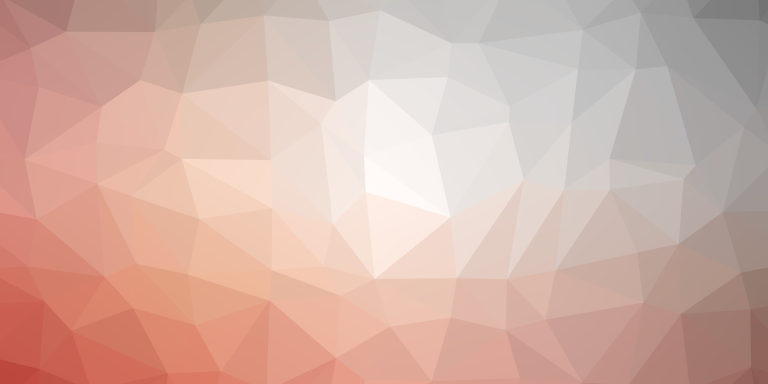
A Shadertoy shader for this background:

```glsl
#define CELL vec2(0.155, 0.148)
#define ORIGIN vec2(0.065, 0.031)
#define JITTER 0.4
#define FLATNESS 0.85
#define TONE_SPREAD 0.05
#define SEED 7.0

vec2 hash2(vec2 p) {
    vec3 q = fract(vec3(p.xyx) * vec3(0.1031, 0.1030, 0.0973) + SEED * 0.137);
    q += dot(q, q.yzx + 33.33);
    return fract((q.xx + q.yz) * q.zy);
}

float cross2(vec2 a, vec2 b) {
    return a.x * b.y - a.y * b.x;
}

float doubleArea(vec2 a, vec2 b, vec2 c) {
    return cross2(b - a, c - a);
}

// Evenly spaced colour stops, x from 0 to 1
vec3 ramp(float x, vec3 a, vec3 b, vec3 c, vec3 d, vec3 e) {
    vec4 t = clamp(4.0 * x - vec4(0.0, 1.0, 2.0, 3.0), 0.0, 1.0);
    return mix(mix(mix(mix(a, b, t.x), c, t.y), d, t.z), e, t.w);
}

// Smooth colour field: warm at lower left, white centre, grey at upper right
vec3 colourField(vec2 p) {
    float x = p.x * iResolution.y / iResolution.x;
    vec3 bottom = ramp(x, vec3(0.74, 0.28, 0.24), vec3(0.84, 0.46, 0.38),
        vec3(0.90, 0.64, 0.57), vec3(0.78, 0.57, 0.54), vec3(0.55, 0.36, 0.33));
    vec3 lower = ramp(x, vec3(0.80, 0.41, 0.35), vec3(0.91, 0.66, 0.53),
        vec3(0.94, 0.80, 0.73), vec3(0.85, 0.71, 0.66), vec3(0.59, 0.48, 0.43));
    vec3 middle = ramp(x, vec3(0.86, 0.58, 0.53), vec3(0.95, 0.80, 0.71),
        vec3(1.00, 0.98, 0.97), vec3(0.85, 0.82, 0.80), vec3(0.63, 0.60, 0.59));
    vec3 upper = ramp(x, vec3(0.81, 0.55, 0.53), vec3(0.90, 0.76, 0.69),
        vec3(0.93, 0.91, 0.90), vec3(0.80, 0.80, 0.80), vec3(0.59, 0.58, 0.58));
    vec3 top = ramp(x, vec3(0.65, 0.44, 0.42), vec3(0.72, 0.63, 0.57),
        vec3(0.79, 0.78, 0.77), vec3(0.73, 0.73, 0.73), vec3(0.46, 0.46, 0.46));
    return ramp(p.y, bottom, lower, middle, upper, top);
}

// Jittered lattice vertex in canvas units
vec2 vertex(vec2 id) {
    return ORIGIN + CELL * (id + JITTER * (2.0 * hash2(id + 40.0) - 1.0));
}

// Signed distance to the line a-b, positive on its left
float edgeDistance(vec2 p, vec2 a, vec2 b) {
    return cross2(normalize(b - a), p - a);
}

// Facet colour in rgb, weighted by its coverage in a
vec4 facet(vec2 p, vec2 a, vec2 b, vec2 c, float tone) {
    float inside = min(edgeDistance(p, a, b),
        min(edgeDistance(p, b, c), edgeDistance(p, c, a)));
    float coverage = clamp(0.5 + inside * iResolution.y, 0.0, 1.0);
    vec3 colour = colourField(mix(p, (a + b + c) / 3.0, FLATNESS));
    colour *= 1.0 + TONE_SPREAD * (tone - 0.5);
    return vec4(colour, 1.0) * coverage;
}

void mainImage(out vec4 fragColor, in vec2 fragCoord) {
    vec2 p = fragCoord / iResolution.y;
    vec2 home = floor((p - ORIGIN) / CELL);
    vec4 sum = vec4(0.0);

    // Jitter can push a neighbouring quad over this point
    for (int j = -1; j <= 1; j++)
    for (int i = -1; i <= 1; i++) {
        vec2 id = home + vec2(i, j);
        vec2 a = vertex(id);
        vec2 b = vertex(id + vec2(1.0, 0.0));
        vec2 c = vertex(id + vec2(1.0, 1.0));
        vec2 d = vertex(id + vec2(0.0, 1.0));

        // Split along the diagonal that gives the more even triangles
        float splitAC = min(doubleArea(a, b, c), doubleArea(a, c, d));
        float splitBD = min(doubleArea(a, b, d), doubleArea(b, c, d));
        if (splitBD > splitAC) {
            vec2 first = a;
            a = b;
            b = c;
            c = d;
            d = first;
        }
        vec2 tone = hash2(id + 91.0);
        sum += facet(p, a, b, c, tone.x) + facet(p, a, c, d, tone.y);
    }
    fragColor = vec4(clamp(sum.rgb / max(sum.a, 0.001), 0.0, 1.0), 1.0);
}
```
